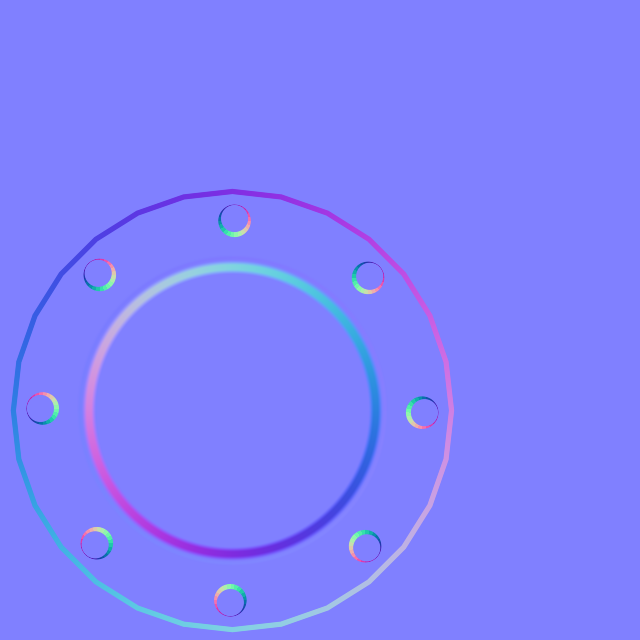
A WebGL 1 fragment shader for this texture map:

```glsl
precision highp float;
// Tangent-space normal map of a flat pipe flange: a faceted outer bevel,
// a soft circular groove and eight bolt holes. Each part yields a surface
// tilt, encoded as a colour and blended over the flat base.

uniform vec2 u_resolution;

const float TAU = 6.2831853;
const vec2 FLANGE_CENTER = vec2(0.3632, 0.3585);

// Encodes a surface tilt as a colour, with green pointing down.
vec3 encodeNormal(vec2 tilt) {
  float z = sqrt(max(0.0, 1.0 - dot(tilt, tilt)));
  return 0.5 + 0.5 * vec3(tilt.x, -tilt.y, z);
}

vec2 direction(float angle) {
  return vec2(cos(angle), sin(angle));
}

// Coverage of the inside of a signed distance.
float fill(float dist, float pixel) {
  return 1.0 - smoothstep(-0.6 * pixel, 0.6 * pixel, dist);
}

// Angle at the middle of the facet containing the given angle.
float facetAngle(float angle, float sides) {
  float span = TAU / sides;
  return (floor(angle / span) + 0.5) * span;
}

// Distance to a regular polygon with a corner on the positive x axis.
float polygon(vec2 p, float radius, float sides) {
  float middle = facetAngle(atan(p.y, p.x), sides);
  return dot(p, direction(middle)) - radius * cos(0.5 * TAU / sides);
}

// Thin bevel that leans outward along the faceted rim.
vec3 outerBevel(vec3 base, vec2 p, float pixel) {
  float edge = polygon(p, 0.3464, 28.0);
  float band = abs(edge + 0.0041) - 0.0041;
  vec3 bevel = encodeNormal(0.63 * normalize(p + 1e-6));
  return mix(base, bevel, fill(band, pixel));
}

// Soft groove that leans inward, with a faint lip on its outer side.
vec2 grooveTilt(vec2 p) {
  float offset = length(p) - 0.2240;
  float slope = 1.0 - smoothstep(0.0025, 0.0118, abs(offset));
  float lip = 1.0 - smoothstep(0.0, 0.005, abs(offset - 0.0145));
  return (0.05 * lip - 0.66 * slope) * normalize(p + 1e-6);
}

// Faceted crescent between a hole rim and its shifted floor.
vec3 boltHole(vec3 base, vec2 q, float pixel) {
  float rim = length(q) - 0.0254;
  float floorDisc = length(q - vec2(0.0, 0.0037)) - 0.0212;
  float facet = facetAngle(atan(q.y, q.x), 24.0);
  vec3 wall = encodeNormal(0.94 * direction(facet));
  return mix(base, wall, fill(max(rim, -floorDisc), pixel));
}

// Folds space onto the nearest bolt, with local y pointing away from the hub.
vec2 boltFrame(vec2 p, float count, float orbit, float twist) {
  float span = TAU / count;
  float index = floor((atan(p.y, p.x) - twist) / span + 0.5);
  vec2 outward = direction(index * span + twist);
  vec2 sideways = vec2(outward.y, -outward.x);
  return vec2(dot(p, sideways), dot(p, outward) - orbit);
}

void main() {
  float scale = min(u_resolution.x, u_resolution.y);
  float pixel = 1.0 / scale;
  vec2 p = gl_FragCoord.xy / scale - FLANGE_CENTER;

  vec3 color = encodeNormal(grooveTilt(p));
  color = outerBevel(color, p, pixel);
  color = boltHole(color, boltFrame(p, 8.0, 0.2964, -0.011), pixel);

  gl_FragColor = vec4(color, 1.0);
}
```
